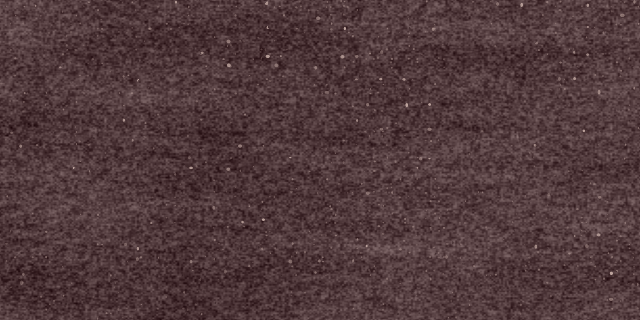
A Shadertoy shader for this texture:

```glsl
const vec3 BASE_COLOR = vec3(0.312, 0.222, 0.231);
const vec3 SHADE_TINT = vec3(1.0, 1.0, 0.97);
const vec3 SPECK_COLOR = vec3(0.80, 0.70, 0.67);
const vec3 PIT_COLOR = vec3(0.16, 0.08, 0.09);

const float CLOUD_AMOUNT = 0.034;
const float BAND_AMOUNT = 0.046;
const float STREAK_AMOUNT = 0.024;
const float THREAD_AMOUNT = 0.040;
const float COARSE_GRAIN = 0.058;
const float FINE_GRAIN = 0.082;

const int SCRATCH_COUNT = 6;
const float SCRATCH_WIDTH = 0.0016;
const float SCRATCH_AMOUNT = 0.07;

float hash(vec2 p) {
    vec3 q = fract(p.xyx * 0.1031);
    q += dot(q, q.yzx + 33.33);
    return fract((q.x + q.y) * q.z);
}

vec2 hash2(vec2 p) {
    return vec2(hash(p + 17.3), hash(p + 71.9));
}

// Signed value noise in -1..1
float noise(vec2 p) {
    vec2 cell = floor(p);
    vec2 f = fract(p);
    f = f * f * (3.0 - 2.0 * f);
    float low = mix(hash(cell), hash(cell + vec2(1, 0)), f.x);
    float high = mix(hash(cell + vec2(0, 1)), hash(cell + vec2(1, 1)), f.x);
    return 2.0 * mix(low, high, f.y) - 1.0;
}

float fbm(vec2 p) {
    float sum = 0.0;
    float gain = 0.65;
    for (int i = 0; i < 4; i++) {
        sum += gain * noise(p);
        p = p * 2.03 + 19.7;
        gain *= 0.5;
    }
    return sum;
}

// Scattered dots: one jittered dot in a share of the grid cells
float specks(vec2 p, float cells, float density, float radius, float pixel) {
    vec2 cell = floor(p * cells);
    vec2 center = (cell + 0.3 + 0.4 * hash2(cell + cells)) / cells;
    vec2 offset = (p - center) * mix(vec2(0.8, 1.1), vec2(1.2, 0.8), hash(cell + 5.1));
    float size = radius * mix(0.45, 1.0, hash(cell + 43.7));
    float present = step(hash(cell + 2.0 * cells), density);
    float dotMask = 1.0 - smoothstep(size - 0.5 * pixel, size + 0.5 * pixel, length(offset));
    return present * dotMask * mix(0.35, 1.0, hash(cell + 91.3));
}

// Faint hair-like arcs
float scratches(vec2 p, float pixel) {
    float mask = 0.0;
    for (int i = 0; i < SCRATCH_COUNT; i++) {
        vec2 seed = vec2(float(i) * 7.1, 3.7);
        vec2 center = hash2(seed) * vec2(2.0, 1.0);
        float radius = mix(0.07, 0.18, hash(seed + 9.0));
        float angle = 6.2832 * hash(seed + 23.0);
        vec2 d = p - center;
        float ring = abs(length(d) - radius);
        float line = 1.0 - smoothstep(0.0, SCRATCH_WIDTH + pixel, ring);
        float facing = dot(normalize(d + 0.00001), vec2(cos(angle), sin(angle)));
        mask = max(mask, line * smoothstep(0.72, 0.92, facing));
    }
    return mask;
}

void mainImage(out vec4 fragColor, in vec2 fragCoord) {
    vec2 p = fragCoord / iResolution.y;
    float pixel = 1.0 / iResolution.y;

    // Broad worn patches, drawn out sideways
    vec2 warped = p + 0.02 * vec2(noise(p * 6.0), noise(p * 5.0 + 31.0));
    float shade = CLOUD_AMOUNT * fbm(warped * vec2(3.0, 4.5) + 4.0);
    shade += BAND_AMOUNT * fbm(warped * vec2(1.6, 8.5) + 37.0);
    shade += STREAK_AMOUNT * noise(warped * vec2(4.0, 42.0) + 11.0);

    // Woven threads and grain
    shade += THREAD_AMOUNT * noise(p * vec2(55.0, 175.0) + 7.0);
    shade += 0.4 * THREAD_AMOUNT * noise(p * vec2(170.0, 40.0) + 53.0);
    shade += COARSE_GRAIN * noise(p * vec2(88.0, 104.0) + 3.0);
    shade += FINE_GRAIN * noise(p * vec2(167.0, 191.0) + 29.0);
    shade += SCRATCH_AMOUNT * scratches(p, pixel) * (0.6 + 0.4 * noise(p * 90.0));
    vec3 color = BASE_COLOR + SHADE_TINT * shade;

    // Dark pits and pale flecks, gathered in loose clusters
    float cluster = smoothstep(-0.5, 0.7, fbm(p * vec2(4.0, 5.0) + 61.0));
    float pits = specks(p + 0.37, 58.0, 0.07, 0.0042, pixel);
    float dust = specks(p, 74.0, 0.015 + 0.11 * cluster, 0.0034, pixel);
    float flecks = specks(p + 0.11, 25.0, 0.02 + 0.14 * cluster, 0.0058, pixel);
    color = mix(color, PIT_COLOR, 0.55 * pits);
    color = mix(color, SPECK_COLOR, 0.5 * dust);
    color = mix(color, SPECK_COLOR, 0.9 * flecks);

    fragColor = vec4(clamp(color, 0.0, 1.0), 1.0);
}
```
